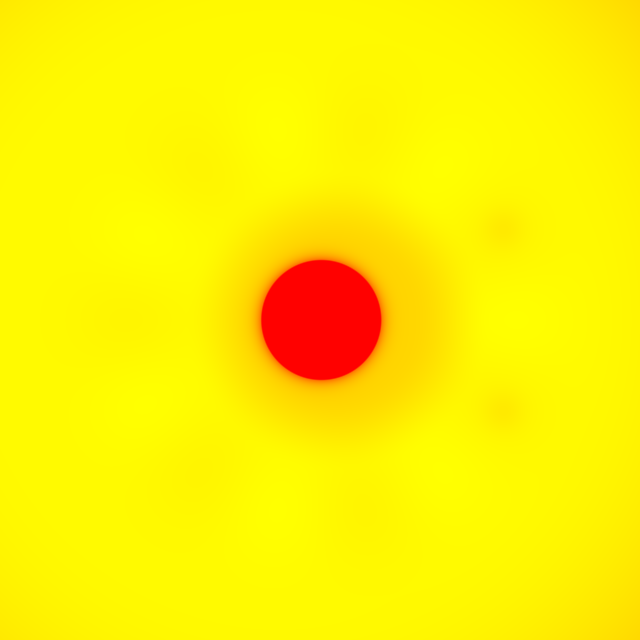
Reproduce this background procedurally as a Shadertoy shader.

```glsl
const vec2  DISC_CENTER   = vec2(0.502, 0.5);
const float DISC_RADIUS   = 0.0937;
const float DISC_SOFTNESS = 0.0012;

const float FIELD_GREEN   = 0.98;
const vec2  HALO_CENTER   = vec2(0.528, 0.5);
const vec2  HALO_RANGE    = vec2(0.115, 0.24);
const float HALO_DEPTH    = 0.14;
const float RIM_DEPTH     = 0.42;
const float RIM_WIDTH     = 0.009;

const float LOBE_COUNT    = 7.0;
const float LOBE_RADIUS   = 0.305;
const float LOBE_WIDTH    = 0.085;
const float LOBE_STRENGTH = 0.019;

const vec2  SPOT_OFFSET   = vec2(0.285, 0.143);
const float SPOT_WIDTH    = 0.032;
const float SPOT_DEPTH    = 0.045;

const vec2  CORNER_CENTER = vec2(0.44, 0.5);
const float CORNER_START  = 0.45;
const float CORNER_REACH  = 0.30;
const float CORNER_DEPTH  = 0.13;

const vec3  DISC_COLOR    = vec3(1.0, 0.005, 0.0);

float gaussian(float x, float width) {
    float t = x / width;
    return exp(-t * t);
}

// Faint bright and dark lobes spaced around a ring
float lobes(vec2 p) {
    float angle = atan(p.y, p.x);
    return cos(LOBE_COUNT * angle) * gaussian(length(p) - LOBE_RADIUS, LOBE_WIDTH);
}

// Broad shade that deepens toward the corners
float cornerShade(vec2 uv) {
    float t = max(length(uv - CORNER_CENTER) - CORNER_START, 0.0) / CORNER_REACH;
    return t * t;
}

void mainImage(out vec4 fragColor, in vec2 fragCoord) {
    // Square coordinates, centered horizontally
    vec2 uv = (fragCoord - 0.5 * iResolution.xy) / iResolution.y + 0.5;
    vec2 p = uv - DISC_CENTER;
    float edge = length(p) - DISC_RADIUS;

    // Yellow field
    float green = FIELD_GREEN + LOBE_STRENGTH * lobes(p);
    green -= CORNER_DEPTH * cornerShade(uv);

    // Mirrored pair of spots
    green -= SPOT_DEPTH * gaussian(length(vec2(p.x, abs(p.y)) - SPOT_OFFSET), SPOT_WIDTH);

    // Wide offset halo and tight rim glow
    float haloDistance = length(uv - HALO_CENTER);
    green -= HALO_DEPTH * (1.0 - smoothstep(HALO_RANGE.x, HALO_RANGE.y, haloDistance));
    green -= RIM_DEPTH * exp(-max(edge, 0.0) / RIM_WIDTH);

    // Solid disc
    vec3 color = vec3(1.0, clamp(green, 0.0, 1.0), 0.0);
    float softness = max(DISC_SOFTNESS, 1.0 / iResolution.y);
    float disc = 1.0 - smoothstep(-softness, softness, edge);
    fragColor = vec4(mix(color, DISC_COLOR, disc), 1.0);
}
```
